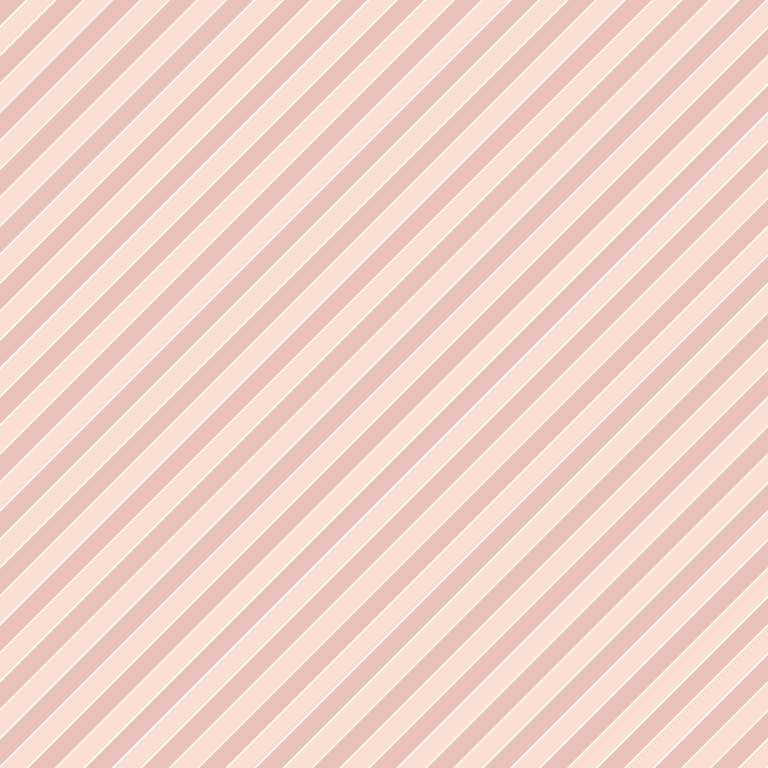
A three.js fragment shader for this pattern:

```glsl
varying vec2 vUv;

// Antialiased fill of the region where the signed distance is negative
float fill(float dist, float pixel) {
  return clamp(0.5 - dist / pixel, 0.0, 1.0);
}

void main() {
  // Diagonal coordinate, one unit per pair of bands, counted from the top left
  float phase = (vUv.x + 1.0 - vUv.y) * 13.492;
  float pixel = length(vec2(dFdx(phase), dFdy(phase)));

  // Signed distance to the edge of the rose band
  float edge = abs(fract(phase - 0.222 + 0.5) - 0.5) - 0.25;

  vec3 cream = vec3(0.984, 0.871, 0.827);
  vec3 rose = vec3(0.918, 0.757, 0.729);
  vec3 color = mix(cream, rose, fill(edge, pixel));

  // Thin white line along both edges of the band
  float line = fill(abs(edge) - 0.0215, pixel);
  color = mix(color, vec3(0.998, 0.992, 0.988), line);

  gl_FragColor = vec4(color, 1.0);
}
```
